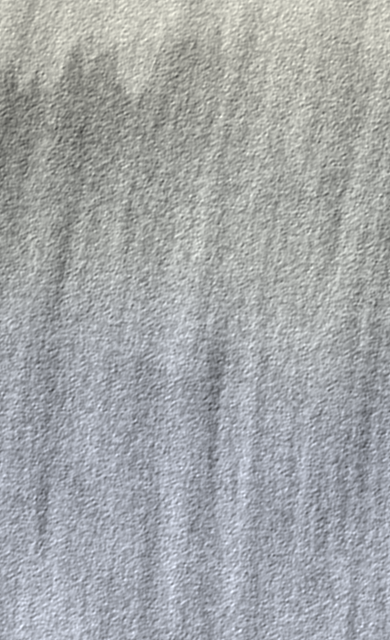
Reproduce this texture procedurally as a Shadertoy shader.

```glsl
// Soft graphite shading on toothed paper: long, slightly leaning pencil strokes
// laid in ragged passes, warm at the top and bluish below. Strokes are stretched
// value noise in bent coordinates; the paper tooth is a side-lit noise relief.

const vec3 WARM_TINT = vec3(1.008, 1.005, 0.950);
const vec3 NEUTRAL_TINT = vec3(0.990, 1.005, 0.980);
const vec3 COOL_TINT = vec3(0.970, 0.997, 1.058);
const float PAPER_TONE = 0.755;

float hash(vec2 p) {
    vec3 h = fract(vec3(p.xyx) * 0.1031);
    h += dot(h, h.yzx + 33.33);
    return fract((h.x + h.y) * h.z);
}

// Smooth value noise in 0..1
float noise(vec2 p) {
    vec2 cell = floor(p);
    vec2 f = fract(p);
    f = f * f * (3.0 - 2.0 * f);
    float low = mix(hash(cell), hash(cell + vec2(1.0, 0.0)), f.x);
    float high = mix(hash(cell + vec2(0.0, 1.0)), hash(cell + vec2(1.0)), f.x);
    return mix(low, high, f.y);
}

vec2 rotate(vec2 p, float angle) {
    float c = cos(angle), s = sin(angle);
    return vec2(c * p.x + s * p.y, c * p.y - s * p.x);
}

// Pencil streaks of several widths, centred on zero
float streaks(vec2 p) {
    float sum = 0.0;
    float weight = 0.36;
    vec2 freq = vec2(16.0, 1.9);
    for (int i = 0; i < 5; i++) {
        sum += weight * (noise(p * freq + float(i) * 17.3) - 0.5);
        freq *= vec2(1.85, 1.5);
        weight *= 0.9;
    }
    return sum;
}

// One pass of strokes: dark under a ragged upper end, fading downwards
float strokePass(vec2 p, float top, float reach, float fade, float seed) {
    float ragged = 0.5 * noise(vec2(p.x * 19.0, seed)) + 0.5 * noise(vec2(p.x * 52.0, seed + 5.0));
    float depth = top + reach * (ragged - 0.5) - p.y;
    return smoothstep(-0.008, 0.016, depth) * exp(-max(depth, 0.0) / fade);
}

// Relief of the paper tooth, lit from the upper left
float tooth(vec2 p, float angle, vec2 freq, vec2 lightStep) {
    float here = noise(rotate(p, angle) * freq + 40.0);
    float beside = noise(rotate(p + lightStep, angle) * freq + 40.0);
    return here - beside;
}

// Broad pencil tone over the sheet
float shading(vec2 uv, vec2 bent) {
    float x = uv.x, y = uv.y;
    float tone = PAPER_TONE - 0.085 * (1.0 - smoothstep(0.74, 1.0, y));

    // Heavy upper pass, lighter towards the right
    float leftWeight = 1.0 - 0.75 * smoothstep(0.22, 0.46, x);
    tone -= 0.135 * leftWeight * strokePass(bent, 0.88 + 0.16 * x, 0.20, 0.24, 3.0);

    // Smaller passes lower down
    float middle = exp(-pow((x - 0.28) / 0.13, 2.0));
    tone -= 0.080 * middle * strokePass(bent, 0.44, 0.12, 0.14, 11.0);
    float right = smoothstep(0.38, 0.46, x);
    tone -= 0.045 * right * strokePass(bent, 0.70, 0.30, 0.26, 23.0);

    // Dark left border and pale lower left corner
    float border = smoothstep(0.18, 0.42, y) * (1.0 - smoothstep(0.68, 0.90, y));
    tone -= 0.075 * border * exp(-x / 0.045);
    tone += 0.060 * exp(-dot(uv, uv) / 0.018);

    // Uneven hand pressure
    tone += 0.07 * (noise(bent * vec2(9.0, 3.5) + 8.0) - 0.5);
    return tone;
}

// Coarse and fine tooth, plus graphite caught in the pits
float paperGrain(vec2 p) {
    float grain = 0.17 * tooth(p, 0.50, vec2(180.0, 270.0), vec2(0.0018, -0.0022));
    grain += 0.13 * tooth(p, -0.45, vec2(290.0, 230.0), vec2(0.0020, -0.0016));
    grain += 0.15 * (noise(rotate(p, 0.8) * vec2(210.0, 310.0)) - 0.5);
    grain += 0.06 * (noise(p * 85.0 + 19.0) - 0.5);
    return grain;
}

void mainImage(out vec4 fragColor, in vec2 fragCoord) {
    vec2 uv = fragCoord / iResolution.y;

    // Strokes stand upright at the bottom and lean right at the top
    vec2 bent = vec2(uv.x - 0.12 * uv.y * uv.y, uv.y);

    float tone = shading(uv, bent);
    tone += 0.26 * streaks(bent);

    // Narrow dark lines where the pencil pressed harder
    float line = noise(bent * vec2(75.0, 4.5) + 71.0);
    tone -= 0.07 * smoothstep(0.70, 0.98, line);

    // Tooth shows a little less on the bare paper at the top
    tone += 1.12 * paperGrain(uv) * mix(1.0, 0.8, smoothstep(0.82, 1.0, uv.y));

    // Warm light above, cool light below
    float drift = uv.y + 0.10 * (noise(uv * 4.0 + 3.0) - 0.5);
    vec3 tint = mix(COOL_TINT, NEUTRAL_TINT, smoothstep(0.28, 0.66, drift));
    tint = mix(tint, WARM_TINT, smoothstep(0.66, 1.0, drift));

    fragColor = vec4(clamp(tone * tint, 0.0, 1.0), 1.0);
}
```
